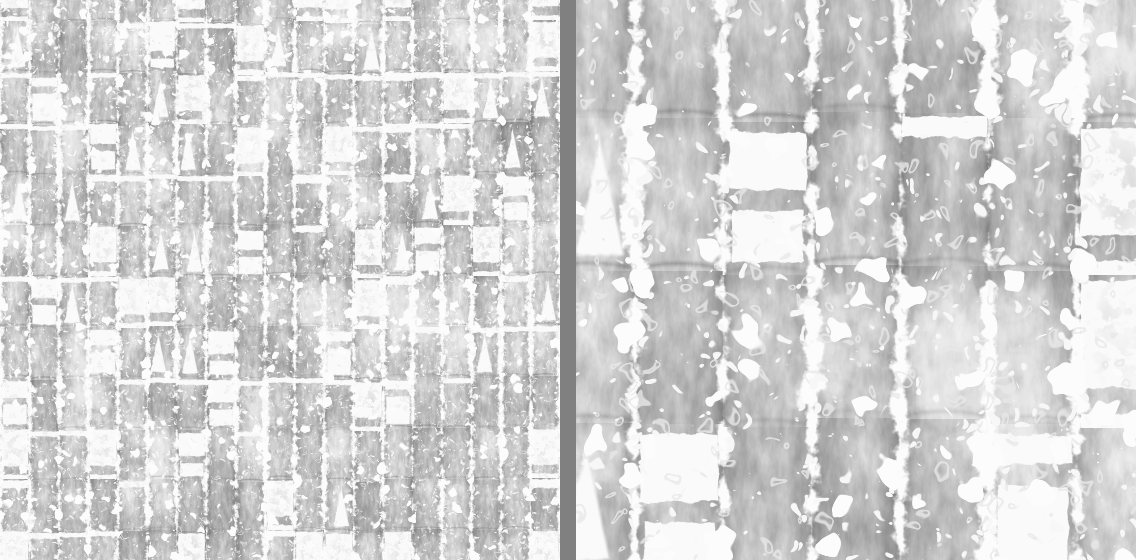
Left: the whole. Right: its middle third, enlarged.
This texture is drawn by a Shadertoy shader. Its source:

```glsl
const vec2 GRID = vec2(19.0, 11.0);

vec2 hash2(vec2 c) {
    vec3 q = fract(c.xyx * vec3(0.1031, 0.1030, 0.0973));
    q += dot(q, q.yzx + 33.33);
    return fract((q.xx + q.yz) * q.zy);
}

// Gradient noise that wraps after an integer period
float corner(vec2 cell, vec2 offset, vec2 period) {
    float angle = 6.2832 * hash2(mod(cell, period) + 7.0).x;
    return dot(vec2(cos(angle), sin(angle)), offset);
}

float gradientNoise(vec2 uv, vec2 period) {
    vec2 p = uv * period, c = floor(p), f = p - c;
    vec2 u = f * f * f * (f * (f * 6.0 - 15.0) + 10.0), e = vec2(1.0, 0.0);
    return mix(mix(corner(c, f, period), corner(c + e, f - e, period), u.x),
               mix(corner(c + e.yx, f - e.yx, period), corner(c + 1.0, f - 1.0, period), u.x), u.y);
}

float fbm(vec2 uv, vec2 period) {
    float sum = 0.0, gain = 1.0;
    for (int i = 0; i < 4; i++) {
        sum += gain * gradientNoise(uv, period);
        period *= 2.0;
        gain *= 0.55;
    }
    return sum;
}

// Signed distance, in cells, to round flakes scattered one per cell
float flakes(vec2 uv, float count, float density, float size) {
    vec2 p = uv * count, base = floor(p);
    float d = 1.0;
    for (int y = -1; y <= 1; y++)
    for (int x = -1; x <= 1; x++) {
        vec2 c = base + vec2(x, y), id = mod(c, count);
        float keep = clamp((density - hash2(id + 19.0).x) * 2.0, 0.0, 1.0);
        d = min(d, length(p - c - hash2(id)) - mix(-0.2, size, sqrt(keep)));
    }
    return d;
}

float inside(float d, float soft) { return 1.0 - smoothstep(-soft, soft, d); }

float box(vec2 f, vec2 lo, vec2 hi, vec2 soft) {
    vec2 m = smoothstep(lo - soft, lo + soft, f) * (1.0 - smoothstep(hi - soft, hi + soft, f));
    return m.x * m.y;
}

void mainImage(out vec4 fragColor, in vec2 fragCoord) {
    vec2 uv = fragCoord / iResolution.xy;
    float px = 0.8 / iResolution.y;
    vec2 soft = px * GRID;

    // Plank cells, with each column slightly shifted
    vec2 p = uv * GRID + vec2(0.0, 0.43);
    p.y += 0.08 * (hash2(vec2(floor(p.x), 3.0)).x - 0.5);
    vec2 id = mod(floor(p), GRID), f = fract(p);
    vec2 h = hash2(id + 41.0), k = hash2(id + 83.0);
    float clouds = fbm(uv, vec2(9.0, 6.0));
    float rough = fbm(uv, vec2(70.0));
    float grain = fbm(uv, vec2(130.0, 50.0));
    vec2 edge = f + 0.025 * rough;

    // Rounded grey planks, with grain and pale dust
    float side = abs(2.0 * f.x - 1.0);
    float shade = 0.725 + 0.09 * (k.x - 0.5) + 0.13 * clouds + 0.11 * grain;
    shade += 0.05 - 0.15 * side * side * side;
    shade += 0.10 * (1.0 - smoothstep(0.0, 0.35, abs(f.x - 0.3 - 0.4 * k.y))) * smoothstep(0.2, 0.8, f.y) * h.y;
    shade = mix(shade, 0.93, 0.6 * smoothstep(0.1, 0.55, clouds + 0.3 * rough));

    // Curved lip and shadow at the plank ends
    float lip = f.y - 0.05 + 0.035 * side * side;
    shade -= 0.16 * k.x * inside(abs(lip) - 0.012, 0.02);
    shade -= 0.09 * k.y * smoothstep(0.8, 1.0, f.y);

    // White panels, broken bands, wedges and caps
    float white = 0.0;
    if (h.x < 0.09) {
        white = box(edge, vec2(0.04, 0.26), vec2(0.95, 0.96), soft);
        white = max(white, box(edge, vec2(0.04, -0.1), vec2(0.95, 0.09), soft));
        float patchArea = 1.0 - smoothstep(0.1, 0.45, length((f - vec2(0.5, 0.6)) * vec2(1.0, 0.9)));
        white *= 1.0 - 0.35 * patchArea * smoothstep(-0.05, 0.2, rough);
    } else if (h.x < 0.17) {
        float band = 0.25 + 0.4 * k.x;
        white = box(edge, vec2(0.06, band + 0.14), vec2(0.94, 0.93), soft);
        white = max(white, box(edge, vec2(0.1, 0.08), vec2(0.9, band), soft));
    } else if (h.x < 0.27) {
        float wedge = abs(edge.x - 0.35 - 0.3 * k.x) - 0.36 * (0.85 - edge.y) - 0.03 * rough;
        white = inside(wedge, 0.03) * smoothstep(0.08, 0.12, edge.y);
    } else if (h.x < 0.4) {
        white = box(edge, vec2(0.02, 0.8 + 0.1 * k.x), vec2(0.98, 0.98), soft);
    }
    float run = hash2(vec2(floor(id.x / 4.0), id.y) + 61.0).x;
    white = max(white, step(0.8, run) * box(edge, vec2(-0.1, 0.88), vec2(1.1, 0.98), soft));
    shade = mix(shade, 0.98, white);

    // Ragged white seams between columns
    float seamX = floor(p.x + 0.5), seam = abs(p.x - seamX);
    float strength = hash2(vec2(mod(seamX, 19.0), id.y) + 29.0).x;
    float ragged = 0.02 + 0.08 * strength + 0.12 * rough + 0.08 * clouds;
    shade = mix(shade, 0.99, inside(seam - ragged, 0.025 + soft.x));

    // Chips and speckles, denser beside the seams
    vec2 warp = vec2(gradientNoise(uv, vec2(90.0)), gradientNoise(uv + 0.37, vec2(90.0)));
    vec2 chipped = uv + 0.008 * warp;
    float wear = 0.2 * clouds + 0.2 * (1.0 - smoothstep(0.0, 0.35, seam));
    float chips = flakes(chipped, 44.0, 0.36 + wear, 0.42);
    float specks = flakes(chipped, 120.0, 0.36 + wear, 0.36);
    float rings = abs(flakes(chipped + 0.21, 86.0, 0.4 + wear, 0.3)) - 0.07;
    shade = mix(shade, 0.91, 0.8 * inside(rings, 86.0 * px));
    shade = mix(shade, 0.97, inside(specks, 120.0 * px));
    shade = mix(shade, 0.99, inside(chips, 44.0 * px));

    fragColor = vec4(vec3(clamp(shade, 0.5, 0.99)), 1.0);
}
```
